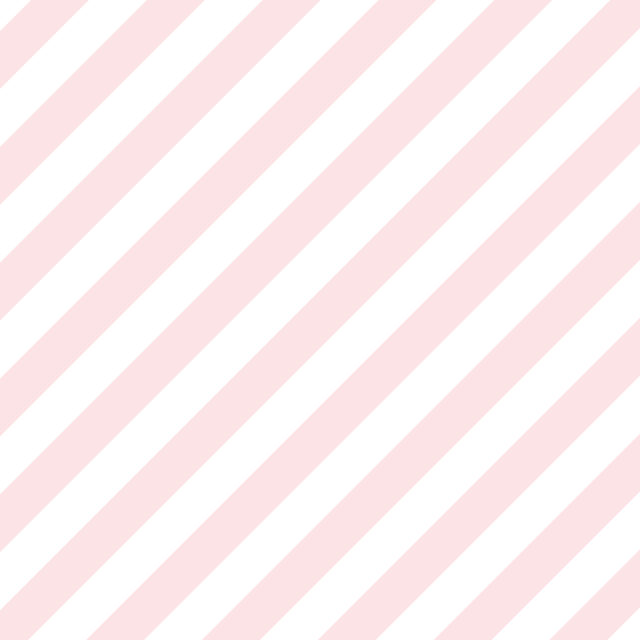
This pattern is drawn by a WebGL 2 fragment shader. Its source:

```glsl
#version 300 es
precision highp float;
// Even diagonal stripes in pale pink on white, rising to the right.

uniform vec2 u_resolution;
out vec4 fragColor;

// Signed distance along the stripe axis to the nearest stripe edge, positive inside.
float stripeDistance(float along, float period, float center) {
    float offset = abs(fract((along - center) / period + 0.5) - 0.5) * period;
    return 0.25 * period - offset;
}

void main() {
    vec2 uv = gl_FragCoord.xy / u_resolution;

    // Diagonal coordinate, zero at the upper left corner.
    float diagonal = uv.x + 1.0 - uv.y;
    float inside = stripeDistance(diagonal, 0.181, 0.0937);

    // Edge softened over about one pixel.
    float edge = 0.75 * (1.0 / u_resolution.x + 1.0 / u_resolution.y);
    float coverage = clamp(0.5 + inside / edge, 0.0, 1.0);

    vec3 white = vec3(1.0);
    vec3 palePink = vec3(0.988, 0.89, 0.898);
    fragColor = vec4(mix(white, palePink, coverage), 1.0);
}
```
